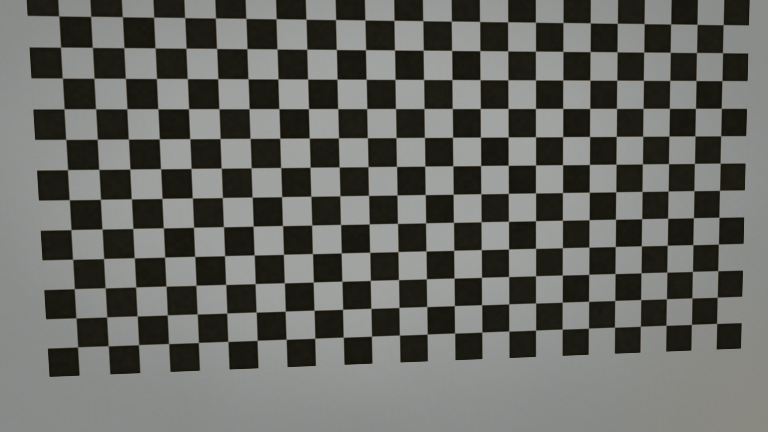
Write a WebGL 2 fragment shader that draws this pattern.

```glsl
#version 300 es
precision highp float;

uniform vec2 u_resolution;
out vec4 fragColor;

const vec2 CELLS = vec2(25.0, 13.0);
const float MAPPED_ROWS = 12.0;
const vec3 INK = vec3(0.098, 0.097, 0.070);
const vec3 PAPER_LIT = vec3(0.628, 0.638, 0.630);
const vec3 PAPER_DIM = vec3(0.535, 0.545, 0.537);
const vec3 WARM_FRINGE = vec3(0.012, -0.008, -0.024);

float hash(vec2 p) {
    return fract(sin(dot(p, vec2(127.1, 311.7))) * 43758.5453);
}

float valueNoise(vec2 p) {
    vec2 i = floor(p);
    vec2 f = fract(p);
    f = f * f * (3.0 - 2.0 * f);
    float low = mix(hash(i), hash(i + vec2(1.0, 0.0)), f.x);
    float high = mix(hash(i + vec2(0.0, 1.0)), hash(i + 1.0), f.x);
    return mix(low, high, f.y);
}

float cross2(vec2 a, vec2 b) {
    return a.x * b.y - a.y * b.x;
}

// Projective map from the unit square to a quadrilateral
mat3 squareToQuad(vec2 p00, vec2 p10, vec2 p01, vec2 p11) {
    vec2 right = p10 - p11;
    vec2 top = p01 - p11;
    vec2 skew = p00 - p10 + p11 - p01;
    float det = cross2(right, top);
    float g = cross2(skew, top) / det;
    float h = cross2(right, skew) / det;
    return mat3(vec3(p10 - p00 + g * p10, g),
                vec3(p01 - p00 + h * p01, h),
                vec3(p00, 1.0));
}

// Signed distance to cell edges, positive in even cells
vec2 cellWave(vec2 q) {
    return 0.5 - abs(mod(q + 0.5, 2.0) - 1.0);
}

float boardMask(vec2 q, vec2 size, vec2 edge) {
    vec2 inside = smoothstep(-edge, edge, q) * smoothstep(-edge, edge, size - q);
    return inside.x * inside.y;
}

float inkCoverage(vec2 q, vec2 size, vec2 edge) {
    vec2 wave = clamp(cellWave(q) / edge, -1.0, 1.0);
    float checker = 0.5 + 0.5 * wave.x * wave.y;
    // The threshold removes hairlines where the board ends on white cells
    return smoothstep(0.22, 0.88, checker * boardMask(q, size, edge));
}

// Uneven light over the sheet, dimmer and warmer at the lower right
vec3 paperColor(vec2 p, vec2 size) {
    vec2 r = (p / size - vec2(0.48, 0.60)) * vec2(1.9, 1.7);
    float falloff = smoothstep(0.35, 1.15, length(r));
    float mottling = valueNoise(p * 7.0) - 0.5;
    vec3 color = mix(PAPER_LIT, PAPER_DIM, falloff) + 0.012 * mottling;
    float corner = smoothstep(0.5, 0.0, distance(p, vec2(size.x, 0.0)));
    return color + corner * vec3(0.0, -0.015, -0.035);
}

// Slight tone change per cell with a darker rim
vec3 inkColor(vec2 q, vec2 p) {
    float tone = 0.016 * (hash(floor(q)) - 0.5);
    vec2 fromEdge = abs(cellWave(q));
    float rim = smoothstep(0.04, 0.18, min(fromEdge.x, fromEdge.y));
    float blotch = 0.016 * (valueNoise(p * 90.0) - 0.5);
    return INK + tone + blotch + 0.012 * (rim - 0.7);
}

void main() {
    vec2 p = gl_FragCoord.xy / u_resolution.y;
    vec2 size = u_resolution / u_resolution.y;

    // Board coordinates in cells
    mat3 toQuad = squareToQuad(vec2(0.1134, 0.1262), vec2(1.7164, 0.1921),
                               vec2(0.0625, 0.9630), vec2(1.7350, 0.9410));
    vec3 projected = inverse(toQuad) * vec3(p, 1.0);
    vec2 q = projected.xy / projected.z * vec2(CELLS.x, MAPPED_ROWS);
    vec2 edge = max(vec2(0.05), 0.75 * fwidth(q));

    // Printed squares with a brown fringe
    float ink = inkCoverage(q, CELLS, edge);
    vec3 color = mix(paperColor(p, size), inkColor(q, p), ink);
    color += 4.0 * ink * (1.0 - ink) * WARM_FRINGE;

    // Fine grain
    color += 0.010 * (valueNoise(p * 260.0) - 0.5);
    fragColor = vec4(clamp(color, 0.0, 1.0), 1.0);
}
```
